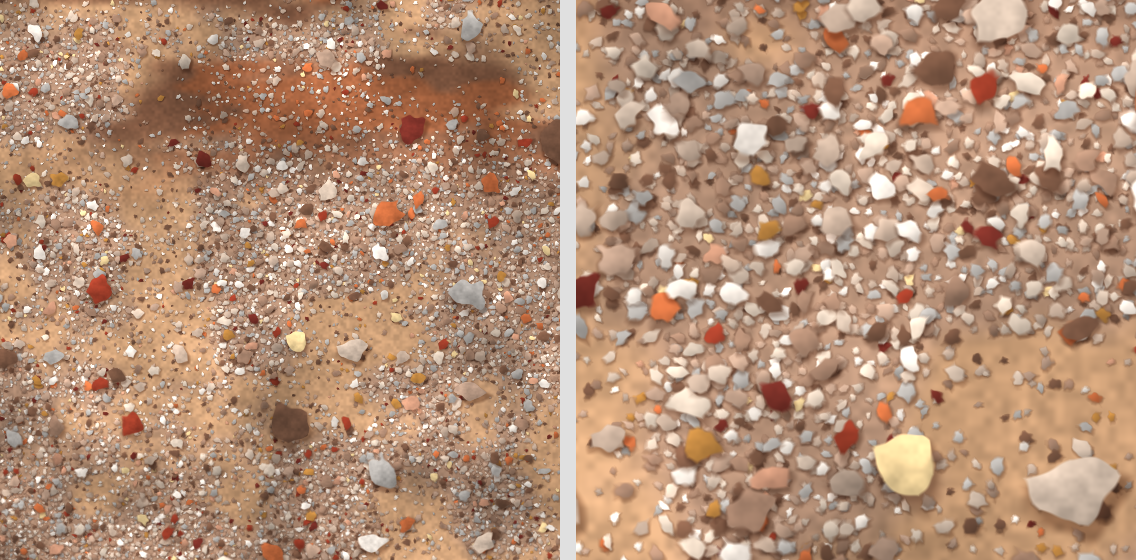
Left: the whole. Right: its middle third, enlarged.
This texture is drawn by a Shadertoy shader. Its source:

```glsl
// Weathered gravel: multicoloured pebbles and grit scattered over sandy, rust-stained soil.

const vec3 SAND = vec3(0.77, 0.60, 0.45);
const vec3 GRAVEL_BED = vec3(0.64, 0.51, 0.43);
const vec3 SOIL = vec3(0.49, 0.33, 0.245);
const vec3 RUST = vec3(0.61, 0.36, 0.23);
const vec3 SHADOW = vec3(0.56, 0.47, 0.42);

// Plain stones run from dark to pale, accents from maroon to cream.
const vec3 STONES[8] = vec3[8](
    vec3(0.44, 0.31, 0.24), vec3(0.60, 0.47, 0.39),
    vec3(0.70, 0.58, 0.50), vec3(0.71, 0.62, 0.55),
    vec3(0.66, 0.64, 0.62), vec3(0.78, 0.70, 0.63),
    vec3(0.83, 0.76, 0.69), vec3(0.91, 0.87, 0.83));
const vec3 ACCENTS[6] = vec3[6](
    vec3(0.43, 0.17, 0.14), vec3(0.57, 0.22, 0.15),
    vec3(0.76, 0.41, 0.24), vec3(0.70, 0.49, 0.24),
    vec3(0.78, 0.57, 0.46), vec3(0.89, 0.78, 0.57));

const vec2 LIGHT_DIR = vec2(-0.45, 0.89);
const float SHARP_EDGE = 0.0014;
const float SOFT_EDGE = 0.0030;
const float SHADOW_OFFSET = 0.28;
const float BROAD_TONE = 0.55;

float hash(vec2 p) {
    return fract(sin(dot(p, vec2(127.1, 311.7))) * 43758.5453);
}

vec2 hash2(vec2 p) {
    return vec2(hash(p), hash(p + 37.7));
}

float noise(vec2 p) {
    vec2 i = floor(p), f = fract(p);
    f = f * f * (3.0 - 2.0 * f);
    return mix(mix(hash(i), hash(i + vec2(1, 0)), f.x),
               mix(hash(i + vec2(0, 1)), hash(i + vec2(1, 1)), f.x), f.y);
}

float fbm(vec2 p) {
    return 0.55 * noise(p) + 0.3 * noise(p * 2.1 + 9.3) + 0.15 * noise(p * 4.3 + 3.1);
}

// Bare soil streaks near the top of the ground.
float soilMask(vec2 uv) {
    float streak = fbm(uv * vec2(3.0, 8.0) + vec2(4.0, 1.5));
    return smoothstep(0.40, 0.56, streak) * smoothstep(0.60, 0.80, uv.y);
}

// Gravel beds are one, open sand patches are zero.
float gravelBed(vec2 uv) {
    return smoothstep(0.32, 0.54, fbm(uv * 7.0 + 2.0));
}

// Angular, skewed polygon with a radius of about one.
float stoneShape(vec2 p, vec2 skew) {
    vec2 a = abs(p + 0.12 * (skew.yx - 0.5) * p.yx * p.x);
    float facets = max(max(a.x, a.y), abs(dot(p, 0.55 + 0.4 * skew)));
    facets = max(facets, dot(p, vec2(1.0, -0.6 - 0.5 * skew.x)));
    return mix(facets, length(p), 0.2) - 1.0;
}

vec3 stoneColour(vec2 id, float accentShare) {
    float pick = hash(id + 5.3);
    vec3 plain = STONES[int(pick * 7.99)];
    vec3 accent = ACCENTS[int(pick * 5.99)];
    vec3 colour = hash(id + 11.9) < accentShare ? accent : plain;
    return colour * (0.93 + 0.14 * hash(id + 23.1));
}

// Paints one size of stone, jittered on a grid of cells.
vec3 paintStones(vec3 ground, vec2 uv, float cells, float share, float accentShare, float blur) {
    vec2 grid = uv * cells, home = floor(grid);
    for (int j = -1; j <= 1; j++)
    for (int i = -1; i <= 1; i++) {
        vec2 cell = home + vec2(i, j);
        vec2 id = cell + cells * 1.37;
        vec2 centre = cell + 0.15 + 0.7 * hash2(id);
        vec2 site = centre / cells;
        float density = mix(0.28, 1.0, gravelBed(site)) * (1.0 - 0.65 * soilMask(site));
        if (hash(id + 71.0) > share * density) continue;

        // Local frame: random turn, size, elongation and a ragged outline.
        float angle = 6.2832 * hash(id + 3.7), c = cos(angle), s = sin(angle);
        mat2 turn = mat2(c, -s, s, c);
        float size = mix(0.22, 0.48, pow(hash(id + 17.0), 1.4));
        vec2 radii = size * vec2(1.1, mix(0.62, 1.0, hash(id + 29.0)));
        vec2 skew = hash2(id + 53.0);
        vec2 offset = grid - centre;
        float edge = blur * cells / size;
        float ragged = 0.5 * (noise(offset / size * 1.6 + id * 3.1) - 0.5);

        vec2 shadowPos = turn * (offset + LIGHT_DIR * size * SHADOW_OFFSET) / radii;
        float shade = 1.0 - smoothstep(-edge, edge + 0.35, stoneShape(shadowPos, skew) + ragged);
        ground *= mix(vec3(1.0), SHADOW, 0.6 * shade);

        // Lit upper side, darker lower side and a mottled face.
        float outline = stoneShape(turn * offset / radii, skew) + ragged;
        float body = 1.0 - smoothstep(-edge, edge, outline);
        float light = 1.0 + 0.13 * dot(offset / size, LIGHT_DIR);
        light += 0.35 * (fbm(uv * 80.0 + id) - 0.5);
        ground = mix(ground, stoneColour(id, accentShare) * light, body);
    }
    return ground;
}

vec3 paintGround(vec2 uv) {
    vec3 colour = mix(SAND, GRAVEL_BED, 0.85 * gravelBed(uv));
    float stain = smoothstep(0.50, 0.66, fbm(uv * vec2(5.0, 11.0) + 13.0));
    colour = mix(colour, mix(SOIL, RUST, stain), 0.95 * soilMask(uv));
    float grit = noise(uv * 190.0) + 0.7 * noise(uv * 85.0) - 0.85;
    return colour * (1.0 + 0.15 * grit);
}

void mainImage(out vec4 fragColor, in vec2 fragCoord) {
    vec2 uv = fragCoord / iResolution.y;
    // The near ground at the bottom drifts out of focus.
    float blur = mix(SOFT_EDGE, SHARP_EDGE, smoothstep(0.05, 0.55, uv.y + 0.15 * uv.x));
    vec3 colour = paintGround(uv);
    colour = paintStones(colour, uv, 125.0, 0.85, 0.08, blur * 0.8);
    colour = paintStones(colour, uv, 78.0, 0.75, 0.11, blur * 0.9);
    colour = paintStones(colour, uv, 46.0, 0.48, 0.17, blur);
    colour = paintStones(colour, uv, 26.0, 0.16, 0.42, blur);
    colour = paintStones(colour, uv, 14.0, 0.06, 0.55, blur);
    // Slow drifts of tone across the whole ground.
    colour *= 1.0 + BROAD_TONE * (fbm(uv * 8.0 + 31.0) - 0.5);
    fragColor = vec4(clamp(colour * 1.04, 0.0, 1.0), 1.0);
}
```
